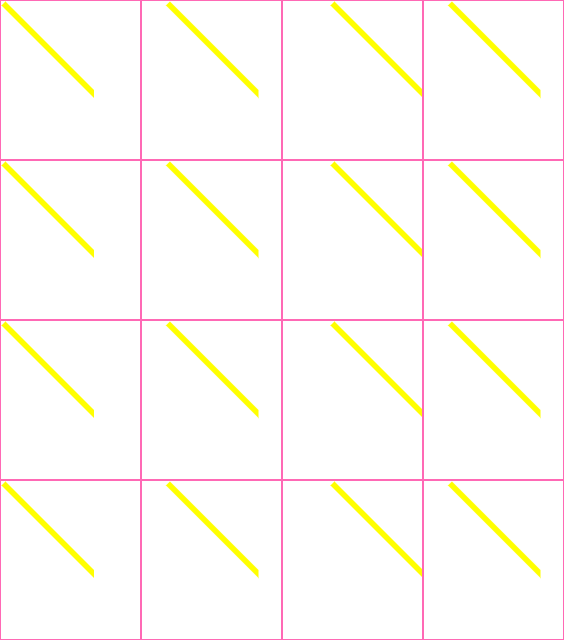
Give the GLSL for this pattern, as a WebGL 1 fragment shader.

```glsl
precision highp float;
// Pink grid of 4 by 4 cells, each with a clipped yellow diagonal that sways sideways by column.

uniform vec2 u_resolution;

// Lengths are fractions of the canvas height unless noted.
#define CELLS 4.0
#define GRID_WIDTH 0.00313
#define STROKE_WIDTH 0.0088
#define STROKE_START 0.0054
#define CLIP_WIDTH 0.66667   // fraction of a cell's width
#define SWAY_STEP 0.16667    // fraction of a cell's width
#define PAPER vec3(1.0)
#define PINK vec3(1.0, 0.41, 0.71)
#define YELLOW vec3(1.0, 1.0, 0.0)

// Pixel coverage of a shape from its signed distance.
float coverage(float dist) {
  return clamp(0.5 - dist * u_resolution.y, 0.0, 1.0);
}

// Diagonal running down and right, with a square start and a vertical cut.
float strokeDistance(vec2 p, float cutX) {
  float across = abs(p.x - p.y) * 0.70711 - 0.5 * STROKE_WIDTH;
  float beforeStart = (2.0 * STROKE_START - p.x - p.y) * 0.70711;
  return max(max(across, beforeStart), p.x - cutX);
}

void main() {
  vec2 canvas = vec2(u_resolution.x / u_resolution.y, 1.0);
  vec2 p = gl_FragCoord.xy / u_resolution.y;
  p.y = canvas.y - p.y;   // measure down from the top

  vec2 cellSize = canvas / CELLS;
  vec2 cell = floor(p / cellSize);
  vec2 local = p - cell * cellSize;

  // Columns step right by 0, 1, 2, then back to 1.
  float sway = 2.0 - abs(mod(cell.x, 4.0) - 2.0);
  vec2 strokePos = local - vec2(sway * SWAY_STEP * cellSize.x, 0.0);
  float stroke = coverage(strokeDistance(strokePos, CLIP_WIDTH * cellSize.x));

  // Grid lines are centred on the cell borders.
  vec2 border = min(local, cellSize - local);
  float grid = coverage(min(border.x, border.y) - 0.5 * GRID_WIDTH);

  vec3 color = mix(PAPER, YELLOW, stroke);
  color = mix(color, PINK, grid);
  gl_FragColor = vec4(color, 1.0);
}
```
